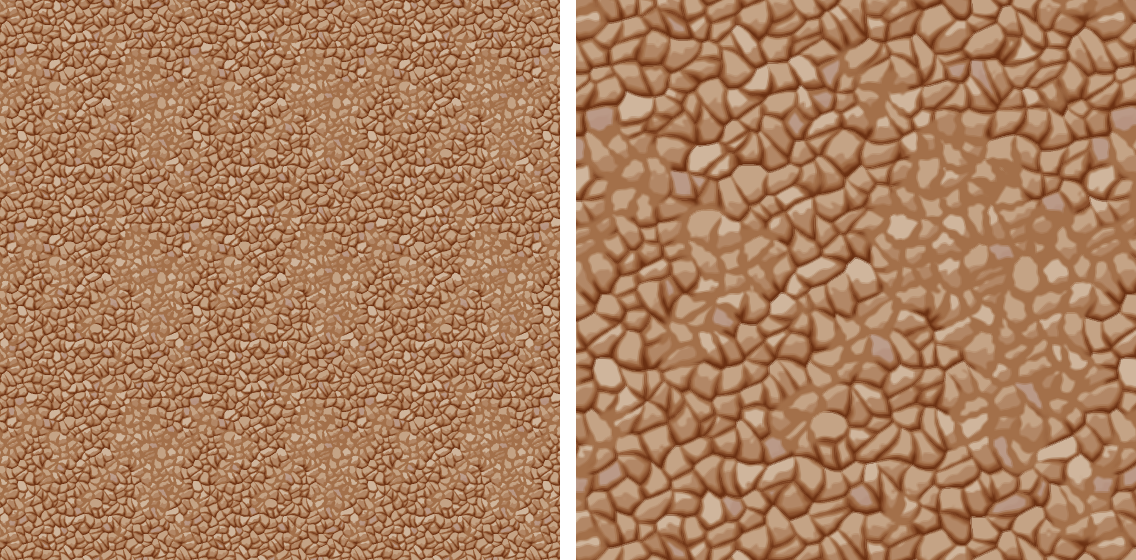
Left: the whole. Right: its middle third, enlarged.
This texture is drawn by a three.js fragment shader. Its source:

```glsl
// Draws a repeating bed of small tan gravel stones, partly sunk in brown sand.
varying vec2 vUv;

const float TILES = 3.2;           // repeats across the canvas
const float STONES = 21.0;         // stones along one repeat
const float JITTER = 0.85;         // scatter of the stone centres
const float SIZE_SPREAD = 0.2;     // difference between big and small stones
const float RELIEF = 0.22;         // strength of the slanted shading
const float SAND_LEVEL = 0.32;     // higher leaves fewer sandy patches
const float SOFTNESS = 0.025;      // blur of tone borders, in stones
const float SAMPLE_STEP = 0.00095; // spacing of smoothing samples, in canvases
const vec2 LIGHT_DIR = vec2(-0.4, 0.92);
const float TAU = 6.2831853;

const vec3 DEEP = vec3(0.42, 0.19, 0.07);
const vec3 SHADOW = vec3(0.55, 0.32, 0.18);
const vec3 SAND = vec3(0.64, 0.44, 0.29);
const vec3 TAN = vec3(0.70, 0.53, 0.40);
const vec3 LIGHT = vec3(0.77, 0.64, 0.52);
const vec3 PALE = vec3(0.81, 0.71, 0.61);
const vec3 GREY = vec3(0.72, 0.59, 0.53);

struct Stone {
  vec2 offset; // from the stone centre to the point
  float edge;  // distance to the stone border
  vec3 seed;   // random values of the stone
};

vec3 hash3(vec2 cell) {
  vec3 q = fract((cell.xyx + 7.0) * vec3(0.1031, 0.1030, 0.0973));
  q += dot(q, q.yxz + 33.33);
  return fract((q.xxy + q.yzz) * q.zyx);
}

float tone(float level, float value) {
  return smoothstep(level - SOFTNESS, level + SOFTNESS, value);
}

// Stone centre relative to the point (xy) and its weighted distance (z)
vec3 siteAt(vec2 cell, vec2 p) {
  vec3 seed = hash3(mod(cell, STONES));
  vec2 toSite = cell + 0.5 + JITTER * (seed.xy - 0.5) - p;
  return vec3(toSite, dot(toSite, toSite) - SIZE_SPREAD * seed.z);
}

// Weighted cellular noise with true border distance
Stone stoneAt(vec2 p) {
  vec2 home = floor(p);
  vec2 owner = home;
  vec3 nearest = vec3(0.0, 0.0, 100.0);
  for (int y = -1; y <= 1; y++) {
    for (int x = -1; x <= 1; x++) {
      vec2 cell = home + vec2(float(x), float(y));
      vec3 site = siteAt(cell, p);
      if (site.z < nearest.z) { nearest = site; owner = cell; }
    }
  }
  float edge = 1.0;
  for (int y = -2; y <= 2; y++) {
    for (int x = -2; x <= 2; x++) {
      vec3 site = siteAt(home + vec2(float(x), float(y)), p);
      float apart = length(site.xy - nearest.xy);
      if (apart > 0.01) edge = min(edge, 0.5 * (site.z - nearest.z) / apart);
    }
  }
  return Stone(-nearest.xy, max(edge, 0.0), hash3(mod(owner, STONES) + 41.0));
}

// Layered sines that repeat with the tile
float sandField(vec2 t) {
  vec2 a = TAU * t;
  return 0.5 * cos(a.x - 5.5) + 0.6 * cos(a.y + 3.8)
    + 0.5 * sin(2.0 * a.x + a.y + 1.0) + 0.45 * sin(3.0 * a.x - 2.0 * a.y)
    + 0.35 * sin(4.0 * a.y + 3.0 * a.x + 2.0) + 0.3 * sin(6.0 * a.x - 5.0 * a.y);
}

float roughness(vec2 t) {
  vec2 a = TAU * t;
  return 0.5 * sin(31.0 * a.x + 17.0 * a.y + 2.0 * sin(13.0 * a.y))
    + 0.5 * sin(37.0 * a.y - 23.0 * a.x + 2.0 * sin(11.0 * a.x));
}

vec3 gravel(vec2 uv) {
  vec2 t = vec2(uv.x, uv.y - 1.0) * TILES;
  vec2 bend = sin(TAU * (t.yx * vec2(7.0, 6.0) + t * vec2(3.0, -4.0)));
  Stone stone = stoneAt(t * STONES + 0.22 * bend);

  float sandy = smoothstep(-0.15, 0.15, sandField(t) - SAND_LEVEL);
  float rough = roughness(t);
  float slope = dot(stone.offset, LIGHT_DIR);
  float height = stone.edge + RELIEF * slope + mix(0.02, 0.06, sandy) * rough;

  // Gaps between stones, filled up where sand lies
  vec3 color = mix(DEEP, SHADOW, tone(-0.02, height));
  color = mix(color, SAND, max(tone(0.08, height), sandy));

  // Stone tops with a shaded and a lit face
  float facet = 1.2 * slope + 0.8 * (stone.seed.x - 0.5) + 0.15 * rough;
  vec3 litFace = mix(LIGHT, PALE, step(0.82, stone.seed.y));
  vec3 top = mix(TAN, litFace, tone(-0.03, facet));
  top = mix(top, GREY, 0.8 * step(0.95, stone.seed.z));
  float topLevel = 0.13 + 0.07 * stone.seed.z + 0.02 * sandy;
  return mix(color, top, tone(topLevel, height));
}

void main() {
  // Average four samples to smooth the borders
  vec3 sum = vec3(0.0);
  for (int i = 0; i < 4; i++) {
    vec2 corner = vec2(mod(float(i), 2.0), floor(float(i) / 2.0)) - 0.5;
    sum += gravel(vUv + corner * SAMPLE_STEP);
  }
  gl_FragColor = vec4(sum / 4.0, 1.0);
}
```
